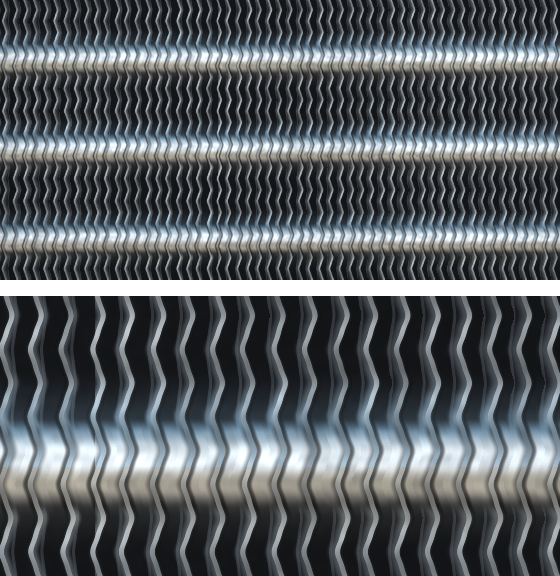
Top: the whole. Bottom: its middle third, enlarged.
Write a WebGL 2 fragment shader that draws this texture.

```glsl
#version 300 es
precision highp float;
// Metal heat exchanger: zigzag upright fins crossed by shiny horizontal tubes.

#define FINS 27.5        // fins per canvas height of width
#define TUBES 3.11       // tubes per canvas height
#define TUBE_Y 0.141     // height of the lowest tube
#define TUBE_R 0.155     // tube radius, in tube spacings
#define WAVES 4.0        // zigzags per tube spacing
#define SWAY 0.15        // zigzag reach, in fin spacings
#define EDGE 0.085       // half width of a fin edge, in fin spacings
#define VIEW_X 0.78      // where fins are seen edge on
#define WEAR 0.10        // unevenness of the fins

uniform vec2 u_resolution;
out vec4 outColor;

const vec3 GAP    = vec3(0.075, 0.08, 0.09);
const vec3 FACE   = vec3(0.37, 0.40, 0.43);
const vec3 RIM    = vec3(0.66, 0.69, 0.71);
const vec3 SKY    = vec3(0.42, 0.54, 0.63);
const vec3 SHINE  = vec3(0.93, 0.97, 1.00);
const vec3 WARM   = vec3(0.66, 0.64, 0.59);
const vec3 SHADOW = vec3(0.20, 0.20, 0.20);

float hash(vec2 p) {
  return fract(sin(dot(p, vec2(127.1, 311.7))) * 43758.5453);
}

float noise(vec2 p) {
  vec2 i = floor(p), f = fract(p);
  f = f * f * (3.0 - 2.0 * f);
  return mix(mix(hash(i), hash(i + vec2(1, 0)), f.x),
             mix(hash(i + vec2(0, 1)), hash(i + vec2(1, 1)), f.x), f.y);
}

// Triangle wave with softened corners
float zigzag(float a) {
  return sin(a) - sin(3.0 * a) / 9.0;
}

// Soft-edged line of half width w at signed distance d
float line(float d, float w, float aa) {
  return 1.0 - smoothstep(w - aa, w + aa, abs(d));
}

// Tube colour from its lower rim (-1) to its upper rim (1)
vec3 tubeColor(float h) {
  vec3 c = mix(SHADOW, WARM, smoothstep(-1.0, -0.45, h));
  c = mix(c, SHINE, smoothstep(-0.35, 0.15, h));
  return mix(c, SKY, smoothstep(0.3, 1.0, h));
}

void main() {
  vec2 p = gl_FragCoord.xy / u_resolution.y;
  float aa = 0.6 * FINS / u_resolution.y;

  // Height within the tube spacing, and the light the tubes throw on the fins
  float t = fract((p.y - TUBE_Y) * TUBES + 0.5) - 0.5;
  float above = (1.0 - smoothstep(0.10, 0.38, t)) * step(0.0, t);
  float below = (1.0 - smoothstep(0.10, 0.32, -t)) * step(t, 0.0);

  // Position within the fin spacing, bent and slightly uneven
  float a = 6.28318 * WAVES * t;
  float x = p.x * FINS - SWAY * zigzag(a);
  float id = floor(x);
  float worn = noise(vec2(id * 7.3, p.y * 9.0));
  float f = fract(x) - 0.5 - WEAR * (hash(vec2(id, 3.0)) + worn - 1.0);

  // Fin sides recede towards the viewing axis
  float lean = clamp((VIEW_X - p.x) * 1.6, -1.0, 1.0);
  float side = lean < 0.0 ? -1.0 : 1.0;
  float depth = f * side;
  float reach = 0.24 + 0.2 * abs(lean);
  float lit = smoothstep(-aa, aa, depth) * (1.0 - smoothstep(0.1, reach + 0.08, depth));
  lit += 0.4 * smoothstep(-0.30, -0.08, depth) * step(depth, 0.0);

  // Dark gaps, fin sides and the far wavy edge
  float glow = 0.72 + 0.5 * above + 0.25 * below;
  vec3 sideColor = mix(FACE, SKY, 0.75 * above);
  sideColor = mix(sideColor, WARM * 0.72, 0.4 * below);
  vec3 color = GAP + SKY * 0.30 * above + WARM * 0.14 * below;
  color = mix(color, sideColor * glow * (0.85 + 0.3 * worn), lit);
  float farEdge = line(f - side * reach + 0.09 * zigzag(a), 0.05, aa);
  color = mix(color, sideColor, 0.4 * farEdge);

  // Tubes seen between the fins
  float tubeAA = 1.2 * TUBES / u_resolution.y;
  float onTube = line(t, TUBE_R, tubeAA + 0.025);
  float round = 0.62 + 0.42 * smoothstep(0.08, 0.30, abs(f));
  vec3 tube = tubeColor(t / TUBE_R) * round;
  tube *= 0.90 + 0.18 * noise(vec2(id * 3.1, t * 30.0));
  color = mix(color, tube, onTube * 0.94);

  // Front edges: one slant of the zigzag catches more light
  float slant = 0.90 + 0.17 * cos(a);
  vec3 rim = mix(RIM, SKY * 1.35, 0.5 * above);
  rim = mix(rim, WARM, 0.5 * below) * slant * (0.82 + 0.3 * worn);
  float shade = line(f + side * 0.16, 0.07, aa + 0.04);
  color *= 1.0 - 0.38 * shade;
  color = mix(color, rim, 0.92 * line(f, EDGE, aa));

  // Fine grain and slow change of light
  color *= 0.94 + 0.12 * noise(p * 90.0);
  color *= 0.94 + 0.14 * noise(p * vec2(2.5, 1.5));
  outColor = vec4(clamp(color, 0.0, 1.0), 1.0);
}
```
